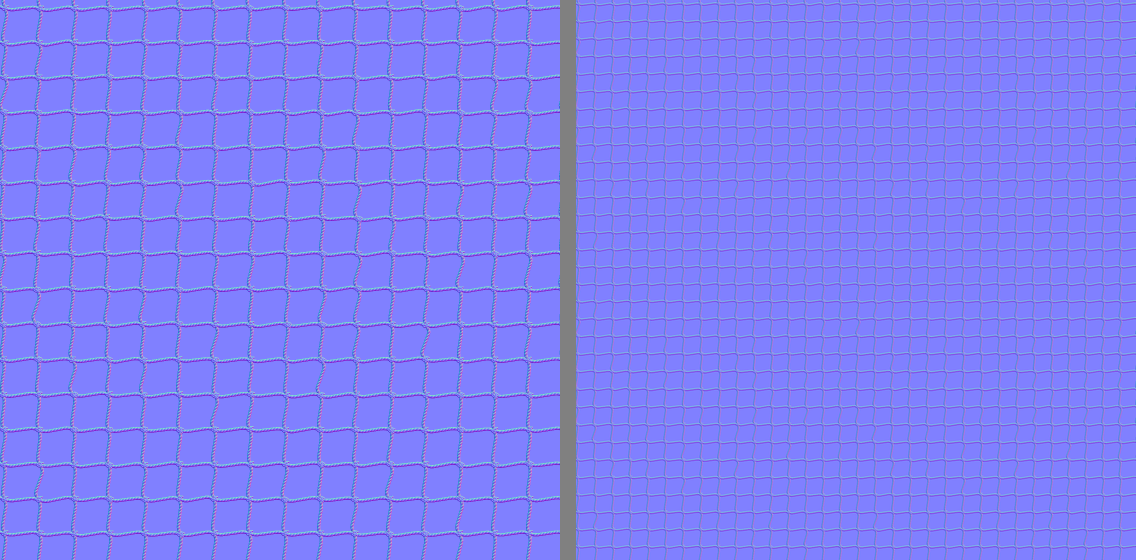
Left: one tile. Right: repeated 2 by 2.
Write a WebGL 2 fragment shader that draws this texture map.

```glsl
#version 300 es
precision highp float;
// Tangent-space normal map of a knotted net, 16 by 16 meshes of twisted cord.
// Cords and knots form a height field; its slope, averaged over a few
// samples per pixel, gives the colour. Knot ids wrap so the map tiles.

uniform vec2 u_resolution;
out vec4 fragColor;

const float MESHES = 16.0;
const float TAU = 6.2831853;

vec2 hash2(vec2 id) {
    vec3 p = fract(id.xyx * vec3(0.1031, 0.1030, 0.0973));
    p += dot(p, p.yzx + 33.33);
    return fract((p.xx + p.yz) * p.zy);
}

// Knot position in mesh units: slow drift over the net plus small jitter.
vec2 knotAt(vec2 id) {
    vec2 cell = mod(id, MESHES);
    vec2 v = cell / MESHES;
    vec2 drift = vec2(0.09 * cos(TAU * (v.x - 0.6)) * (0.5 - 0.5 * cos(TAU * v.y)),
                      -0.035 * sin(TAU * v.y));
    return id + drift + 0.035 * (hash2(cell + 3.0) - 0.5);
}

// Sag of the two cords leaving a knot; a few hang looser.
vec2 bowAt(vec2 id) {
    vec2 h = hash2(mod(id, MESHES) + 41.0);
    return vec2(0.034, 0.036) + vec2(0.015, 0.055) * pow(h, vec2(8.0));
}

float roundCord(float d, float radius) {
    return sqrt(max(radius * radius - d * d, 0.0));
}

// Height of an S-shaped twisted cord running from a to b along x.
float cord(vec2 p, vec2 a, vec2 b, float bow, float twist) {
    float t = (p.x - a.x) / (b.x - a.x);
    if (t < 0.0 || t > 1.0) return 0.0;
    float sag = bow * (sin(TAU * t) + 0.2 * sin(2.0 * TAU * t));
    float d = p.y - mix(a.y, b.y, t) + sag;
    float strands = sin(TAU * 24.0 * t + 45.0 * d);
    return 0.9 * roundCord(d, 0.043) * (1.0 + twist * strands);
}

float segment(vec2 p, vec2 a, vec2 b) {
    vec2 ab = b - a;
    return length(p - a - ab * clamp(dot(p - a, ab) / dot(ab, ab), 0.0, 1.0));
}

// A turn of cord lying on top of the crossing
float turnHeight(float d, float radius, float lift) {
    return d < radius ? lift + roundCord(d, radius) : 0.0;
}

// A small tilted loop crossed by two short turns of cord.
float knot(vec2 p, float turn) {
    float c = cos(turn), s = sin(turn);
    p = mat2(c, s, -s, c) * p;
    float loop = abs(length(p * vec2(0.85, 1.1)) - 0.055);
    float h = turnHeight(loop, 0.022, 0.014);
    h = max(h, turnHeight(segment(p, vec2(-0.09, 0.04), vec2(0.09, -0.05)), 0.023, 0.022));
    return max(h, turnHeight(segment(p, vec2(0.01, 0.07), vec2(0.10, 0.05)), 0.022, 0.008));
}

float netHeight(vec2 p) {
    vec2 nearest = floor(p + 0.5);
    float h = 0.0;
    // Cords on both sides of the nearest knot
    for (int side = 0; side < 2; side++) {
        vec2 west = nearest - vec2(float(side), 0.0);
        vec2 south = nearest - vec2(0.0, float(side));
        h = max(h, cord(p, knotAt(west), knotAt(west + vec2(1, 0)),
                        bowAt(west).x, 0.19));
        h = max(h, cord(p.yx, knotAt(south).yx, knotAt(south + vec2(0, 1)).yx,
                        bowAt(south).y, 0.30));
    }
    vec2 toCentre = p - knotAt(nearest);
    if (dot(toCentre, toCentre) < 0.03) {
        float turn = 0.7 * (hash2(mod(nearest, MESHES) + 77.0).x - 0.5);
        h = max(h, knot(toCentre, turn));
    }
    return h;
}

vec3 netNormal(vec2 p) {
    const float e = 0.008;
    float h = netHeight(p);
    vec2 slope = vec2(netHeight(p + vec2(e, 0)), netHeight(p + vec2(0, e))) - h;
    // Upright cords are shallower than level ones
    return normalize(vec3(-slope / e * vec2(0.75, 1.0), 1.0));
}

void main() {
    // Average a 3 by 3 grid of samples to smooth the edges
    vec3 normal = vec3(0.0);
    for (int i = 0; i < 9; i++) {
        vec2 offset = (vec2(float(i % 3), float(i / 3)) - 1.0) / 3.0;
        vec2 uv = (gl_FragCoord.xy + offset) / u_resolution;
        normal += netNormal(uv * MESHES - vec2(0.13, 0.75)) / 9.0;
    }
    fragColor = vec4(0.5 + 0.5 * normal, 1.0);
}
```
